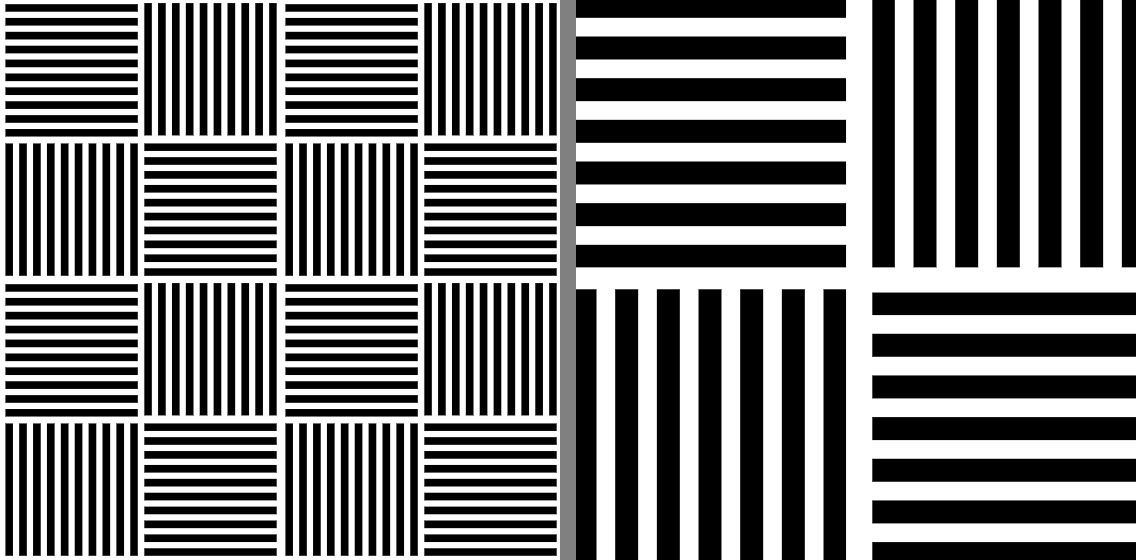
Left, the full canvas; right, a detail of the centre.
Write a Shadertoy shader that draws this pattern.

```glsl
// Basket weave of black bars on white: square blocks of ten parallel bars,
// lying flat and standing upright in turn like a checkerboard.
// Each bar is a distance band, cut to its block and smoothed by pixel size.

#define CELLS 4.0          // blocks across and down (even, so it tiles)
#define BAR_PITCH 0.0992   // spacing of bars, in cells
#define BAR_WIDTH 0.0547   // thickness of a bar, in cells
#define BLOCK_HALF 0.4727  // half the side of a block, in cells
#define SHIFT_EVEN 0.0115  // sideways shift of even columns
#define SHIFT_ODD 0.0036   // sideways shift of odd columns
#define LIFT_FLAT 0.0026   // downward shift of flat blocks in even rows
#define LIFT_UPRIGHT -0.0052 // the same for upright blocks in even rows
#define LIFT_ODD -0.0028   // downward shift of blocks in odd rows
#define INK vec3(0.0)
#define PAPER vec3(1.0)

// Signed distance to the bars of a block centred at zero, bars along x
float barsDistance(vec2 p) {
    float bar = abs(fract(p.y / BAR_PITCH) - 0.5) * BAR_PITCH - 0.5 * BAR_WIDTH;
    vec2 edge = abs(p) - BLOCK_HALF;
    return max(bar, max(edge.x, edge.y));
}

// Small offset of a block from the middle of its cell
vec2 blockOffset(vec2 parity, bool upright) {
    float evenRow = upright ? LIFT_UPRIGHT : LIFT_FLAT;
    return vec2(mix(SHIFT_EVEN, SHIFT_ODD, parity.x),
                mix(evenRow, LIFT_ODD, parity.y));
}

void mainImage(out vec4 fragColor, in vec2 fragCoord) {
    // Cells counted from the upper left
    vec2 uv = fragCoord / iResolution.xy;
    vec2 grid = vec2(uv.x, 1.0 - uv.y) * CELLS;
    vec2 parity = mod(floor(grid), 2.0);
    bool upright = parity.x != parity.y;

    // Turn every other block by a quarter
    vec2 local = fract(grid) - 0.5 - blockOffset(parity, upright);
    float d = barsDistance(upright ? local.yx : local);

    // One pixel of smoothing
    float pixel = CELLS / min(iResolution.x, iResolution.y);
    float ink = clamp(0.5 - d / pixel, 0.0, 1.0);
    fragColor = vec4(mix(PAPER, INK, ink), 1.0);
}
```
